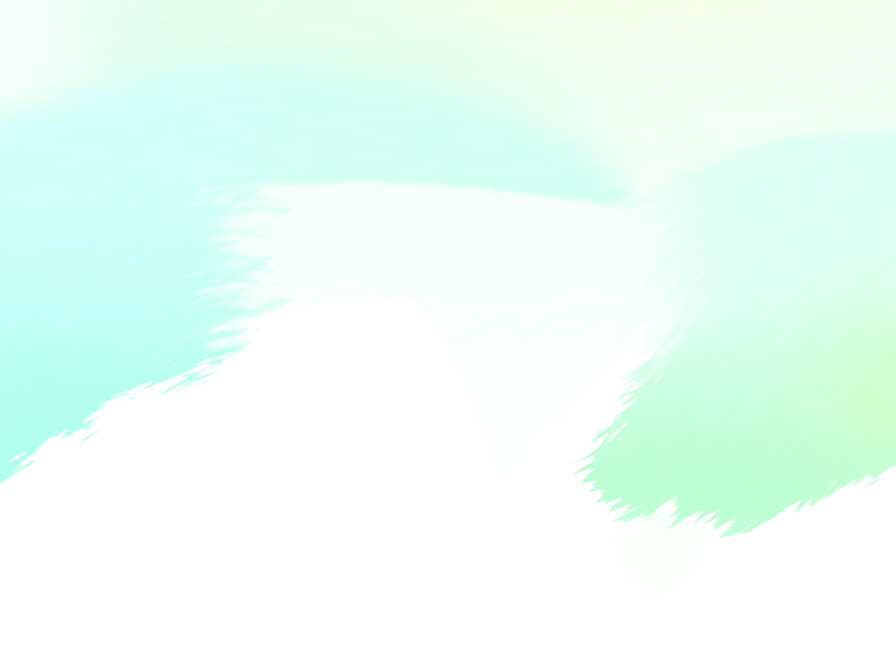
This background is drawn by a Shadertoy shader. Its source:

```glsl
// Broad translucent brush strokes in mint, aqua and spring green on white.
// Curved boundaries shape each stroke; stretched cellular noise frays its
// edges into bristle marks, and gradients tint the layered washes.

#define BRISTLE_SCALE 11.0
#define BRISTLE_STRETCH 6.0
#define FRAY 0.075
#define EDGE_SOFTNESS 0.007
#define STREAK_STRENGTH 0.035
#define LEFT_ANGLE 0.52
#define RIGHT_ANGLE 0.68
#define WASH_ANGLE 0.08

const vec3 PAPER = vec3(1.0);
const vec3 AQUA = vec3(0.82, 1.0, 0.985);
const vec3 TURQUOISE = vec3(0.68, 1.0, 0.92);
const vec3 MINT = vec3(0.83, 1.0, 0.952);
const vec3 PALE_MINT = vec3(0.87, 1.0, 0.96);
const vec3 SPRING = vec3(0.74, 1.0, 0.83);
const vec3 LIME = vec3(0.83, 1.0, 0.78);
const vec3 CREAM = vec3(0.965, 1.0, 0.905);
const vec3 MIST = vec3(0.966, 1.0, 0.985);

vec2 hash2(vec2 cell) {
    vec3 h = fract(cell.xyx * vec3(0.1031, 0.103, 0.0973));
    h += dot(h, h.yzx + 33.33);
    return fract((h.xx + h.yz) * h.zy);
}

// Distance to the nearest scattered point
float cellular(vec2 p) {
    vec2 cell = floor(p), local = fract(p);
    float nearest = 2.0;
    for (int j = -1; j <= 1; j++)
    for (int i = -1; i <= 1; i++) {
        vec2 offset = vec2(i, j);
        vec2 delta = offset + hash2(cell + offset) - local;
        nearest = min(nearest, dot(delta, delta));
    }
    return sqrt(nearest);
}

// Signed bristle texture, drawn out along the stroke direction
float bristles(vec2 p, float angle) {
    float c = cos(angle), s = sin(angle);
    vec2 q = vec2(c * p.x + s * p.y, c * p.y - s * p.x);
    q.y += 0.008 * sin(q.x * 14.0) + 0.003 * sin(q.x * 37.0);
    q *= BRISTLE_SCALE * vec2(1.0, BRISTLE_STRETCH);
    return 0.6 * cellular(q) + 0.4 * cellular(q * 2.1 + 7.3) - 0.47;
}

float cover(float d, float softness) {
    return smoothstep(-softness, softness, d);
}

float bump(float x, float center, float width) {
    float t = (x - center) / width;
    return exp(-t * t);
}

void mainImage(out vec4 fragColor, in vec2 fragCoord) {
    vec2 uv = fragCoord / iResolution.xy;
    vec2 p = uv * vec2(4.0 / 3.0, 1.0);
    float x = p.x, y = p.y;
    float leftGrain = bristles(p, LEFT_ANGLE);
    float rightGrain = bristles(p, RIGHT_ANGLE);
    float washGrain = bristles(p * 0.8, WASH_ANGLE);
    vec3 color = PAPER;

    // Misty centre with a rounded white hollow and a narrow funnel
    float drop = max(x - 0.59, 0.0);
    float hollow = 0.558 - 12.0 * drop * drop - 0.1 * max(0.59 - x, 0.0);
    float funnel = 0.305 + (x - 0.755);
    float mist = cover(y - hollow + 0.012 * washGrain, 0.008)
               * cover(y - funnel + 0.05 * rightGrain, 0.025);
    mist *= mix(0.4, 1.0, smoothstep(0.38, 0.66, y));
    color = mix(color, MIST + STREAK_STRENGTH * 0.5 * washGrain, mist);

    // Upper wash, warm above the middle and pale at both sides
    float bandBase = 0.729 - 0.24 * (x - 0.52) * (x - 0.52);
    vec3 wash = mix(vec3(0.875, 1.0, 0.942), vec3(0.943, 1.0, 0.96),
                    smoothstep(0.55, 1.0, x));
    wash = mix(wash, CREAM, smoothstep(0.84, 1.03, y) * bump(x, 0.96, 0.5));
    wash = mix(wash, vec3(0.97, 1.0, 0.99),
               0.9 * (1.0 - smoothstep(0.0, 0.27, x)) * smoothstep(0.78, 0.9, y));
    wash += STREAK_STRENGTH * washGrain * vec3(1.0, 0.0, 0.5);
    float washCover = cover(y - bandBase + 0.01 * washGrain, 0.012);
    washCover *= mix(1.0, smoothstep(0.66, 0.78, y), smoothstep(0.85, 1.0, x));
    color = mix(color, wash, washCover);

    // Aqua sweep on the left, arching into a tapering band
    float bandTop = 0.9 - 0.55 * (x - 0.4) * (x - 0.4);
    float leftBase = 0.28 + 0.85 * x - 0.98 * x * x
                   + 0.08 * smoothstep(0.31, 0.44, x);
    float band = cover(y - bandBase + 0.012 * washGrain, 0.006);
    float body = cover(0.36 - x + 0.15 * washGrain + 0.08 * leftGrain, 0.065);
    float sweep = max(band, body)
                * cover(y - leftBase + FRAY * leftGrain, EDGE_SOFTNESS)
                * cover(bandTop - y + 0.05 * washGrain, 0.045)
                * (1.0 - smoothstep(0.86, 0.98, x + 0.1 * washGrain));
    vec3 sweepTint = mix(AQUA, MINT, smoothstep(0.1, 0.55, x));
    sweepTint = mix(TURQUOISE, sweepTint, smoothstep(0.24, 0.76, y));
    sweepTint.r += STREAK_STRENGTH * mix(leftGrain, washGrain, smoothstep(0.55, 0.75, y));
    color = mix(color, sweepTint, sweep);

    // Faint dry patch beneath the right stroke
    float patchReach = 1.0 - length((p - vec2(0.98, 0.19)) / vec2(0.085, 0.1));
    color = mix(color, vec3(0.965, 1.0, 0.965),
                0.5 * smoothstep(0.0, 0.6, patchReach + 0.3 * rightGrain));

    // Green stroke on the right, crisp below and dissolving upward
    float rightTop = 0.803 - 0.7 * (1.3 - x) * (1.3 - x);
    float rightSide = 0.85 + 0.62 * clamp(y - 0.28, 0.0, 0.2)
                    + 0.03 * smoothstep(0.45, 0.55, y);
    float rightBase = 0.205 + 0.42 * abs(x - 1.09) - 0.04 * bump(x, 0.92, 0.05);
    float sideSoftness = mix(EDGE_SOFTNESS, 0.09, smoothstep(0.38, 0.58, y));
    float green = cover(y - rightBase + FRAY * rightGrain, EDGE_SOFTNESS)
                * cover(x - rightSide + 1.3 * FRAY * rightGrain, sideSoftness)
                * cover(rightTop - y + 0.03 * washGrain, 0.018);
    vec3 greenTint = mix(SPRING, PALE_MINT, smoothstep(0.26, 0.6, y));
    greenTint = mix(greenTint, LIME, 0.75 * smoothstep(1.08, 1.36, x) * bump(y, 0.42, 0.13));
    greenTint.rb += STREAK_STRENGTH * rightGrain;
    color = mix(color, greenTint, green);

    fragColor = vec4(clamp(color, 0.0, 1.0), 1.0);
}
```
